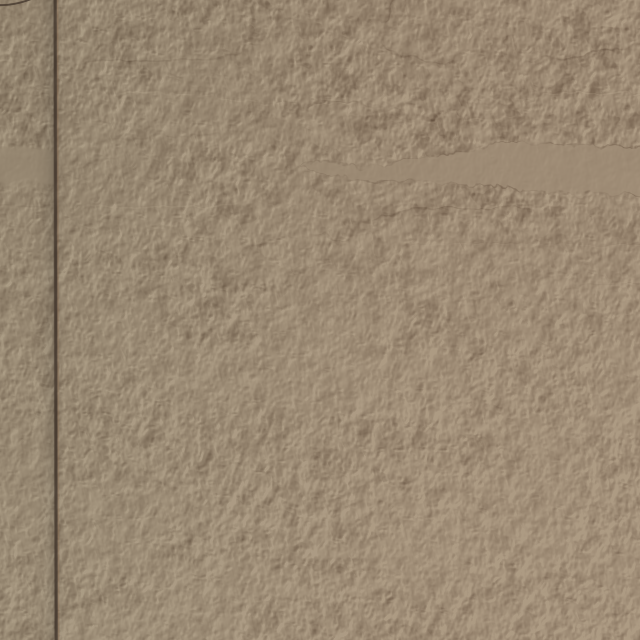
This texture is drawn by a WebGL 1 fragment shader. Its source:

```glsl
precision highp float;
// Weathered beige plaster slabs with a dark vertical joint near the left side.
// A height field of layered noise, cellular pits and stepped strata is lit from
// the upper left; a smooth wavy band, worn specks and the joint lie on top.

uniform vec2 u_resolution;

#define DARK_CLAY vec3(0.53, 0.455, 0.375)
#define PALE_CLAY vec3(0.66, 0.588, 0.497)
#define COOL_SHIFT vec3(-0.012, 0.002, 0.002)
#define JOINT_COLOR vec3(0.27, 0.22, 0.18)
#define RUST_COLOR vec3(0.55, 0.42, 0.31)
#define JOINT_X 0.087
#define GRAIN_SCALE 48.0
#define PIT_SCALE 70.0
#define RELIEF 2.7
#define LIGHT_STEP vec2(-0.0024, 0.0024)
#define LEDGE_HEIGHT 0.10
#define BLOTCH_DEPTH 0.46

vec2 hash2(vec2 p) {
  vec3 q = fract(p.xyx * vec3(0.1031, 0.1030, 0.0973));
  q += dot(q, q.yzx + 33.33);
  return fract((q.xx + q.yz) * q.zy);
}

float noise(vec2 p) {
  vec2 cell = floor(p), f = fract(p);
  f = f * f * f * (f * (f * 6.0 - 15.0) + 10.0);
  float low = mix(hash2(cell).x, hash2(cell + vec2(1, 0)).x, f.x);
  float high = mix(hash2(cell + vec2(0, 1)).x, hash2(cell + 1.0).x, f.x);
  return mix(low, high, f.y);
}

float fbm(vec2 p) {
  float sum = 0.0, weight = 0.5;
  for (int i = 0; i < 3; i++) {
    sum += weight * noise(p);
    p = mat2(1.6, 1.2, -1.2, 1.6) * p + 17.3;
    weight *= 0.6;
  }
  return sum / 0.98;
}

// Distance to the nearest scattered cell centre.
float cellular(vec2 p) {
  vec2 cell = floor(p);
  float nearest = 4.0;
  for (int y = -1; y <= 1; y++) {
    for (int x = -1; x <= 1; x++) {
      vec2 c = cell + vec2(x, y);
      vec2 d = c + hash2(c) - p;
      nearest = min(nearest, dot(d, d));
    }
  }
  return sqrt(nearest);
}

// Zero lines of this field are the long, mostly horizontal strata edges.
float strata(vec2 p) {
  return noise(p * vec2(4.0, 17.0)) + 0.26 * fbm(p * vec2(34.0, 46.0)) - 0.63;
}

float height(vec2 p) {
  float grain = fbm(p * GRAIN_SCALE * vec2(1.15, 0.85));
  vec2 warp = vec2(grain, noise(p * 55.0 + 9.0)) * 0.014;
  float pit = 1.0 - smoothstep(0.08, 0.42, cellular((p + warp) * PIT_SCALE));
  float ledge = smoothstep(-0.025, 0.025, strata(p)) * smoothstep(0.5, 0.75, p.y);
  return grain - 0.12 * pit + LEDGE_HEIGHT * ledge;
}

// Signed distance to the smooth band, negative inside.
float bandDistance(vec2 p, float isLeft) {
  float spread = mix(smoothstep(0.55, 0.85, p.x), 0.6, isLeft);
  float tail = max(smoothstep(0.40, 0.52, p.x), isLeft);
  float wave = 0.007 * sin(p.x * 17.0 + 1.0) + 0.003 * sin(p.x * 41.0);
  float ragged = 0.016 * (fbm(p * 48.0 + 5.0) - 0.5);
  float center = 0.737 + wave * (1.0 - 0.6 * spread) + ragged;
  return abs(p.y - center) - mix(-0.012, 0.010, tail) - 0.027 * spread;
}

void main() {
  vec2 uv = gl_FragCoord.xy / u_resolution;
  float jointOffset = uv.x - JOINT_X + 0.0015 * (uv.y - 0.5);
  float isLeft = step(jointOffset, 0.0);
  vec2 p = uv + vec2(5.0 * isLeft + 2.0, 0.0);

  // Broad light, brightest towards the lower right.
  float down = 1.0 - uv.y;
  float tone = 0.50 + 0.16 * uv.x + 0.20 * down + 0.08 * uv.x * down;
  tone += 0.13 * (fbm(p * vec2(3.0, 7.0)) - 0.5);

  // Rough drifts and fine mottling; the band is almost flat.
  float band = bandDistance(uv, isLeft);
  float outside = smoothstep(-0.003, 0.003, band);
  float drift = smoothstep(0.32, 0.65, fbm(p * vec2(6.0, 10.0) + 31.0));
  float rough = mix(0.85, 1.1, drift) * mix(0.2, 1.0, outside);
  tone += RELIEF * rough * (height(p) - height(p + LIGHT_STEP));
  tone += 0.42 * rough * (fbm(p * vec2(85.0, 65.0) + 11.0) - 0.5);

  // Worn specks, strata creases and the thin shaded rim of the band.
  float upperRight = smoothstep(0.40, 0.70, uv.y) * smoothstep(0.15, 0.5, uv.x);
  float wear = 0.3 + 0.35 * drift + 0.3 * upperRight;
  float blotch = smoothstep(0.52, 0.68, fbm(p * vec2(44.0, 42.0) + 3.0));
  tone -= BLOTCH_DEPTH * blotch * wear * outside;
  float crease = 1.0 - smoothstep(0.0, 0.035, abs(strata(p)));
  tone -= 0.40 * crease * upperRight * outside * noise(p * 13.0 + 7.0);
  float rim = 1.0 - smoothstep(0.0, 0.0024, abs(band));
  tone -= 0.7 * rim * smoothstep(0.42, 0.55, uv.x) * noise(p * 24.0);
  vec3 color = mix(DARK_CLAY, PALE_CLAY, min(tone, 1.15));
  color += COOL_SHIFT * (1.0 - smoothstep(0.0, 0.8, uv.x));

  // Joint: soft shadow, dark core and a rusty right lip.
  color *= 1.0 - 0.20 * exp(-abs(jointOffset) * mix(260.0, 90.0, isLeft));
  float lip = 1.0 - smoothstep(0.0, 0.003, abs(jointOffset - 0.0035));
  color = mix(color, RUST_COLOR, 0.4 * lip);
  float core = 1.0 - smoothstep(0.0010, 0.0040, abs(jointOffset));
  color = mix(color, JOINT_COLOR, core * (0.75 + 0.2 * noise(uv * 30.0)));
  // Hairline crack in the upper left corner.
  float crack = smoothstep(0.0005, 0.0025, abs(uv.y - 0.992 - 4.0 * uv.x * uv.x));
  color = mix(color, JOINT_COLOR, 0.8 * isLeft * (1.0 - crack));
  gl_FragColor = vec4(clamp(color, 0.0, 1.0), 1.0);
}
```
